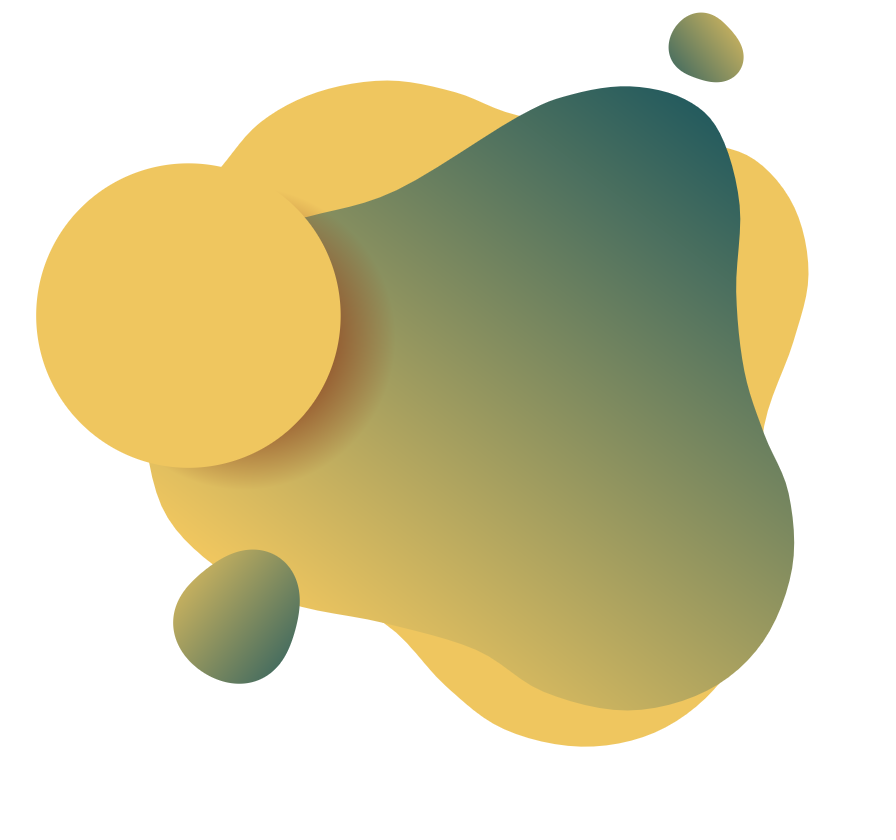
A Shadertoy shader for this background:

```glsl
// Flat abstract composition: two soft blobs, a disc with a drop shadow and two pebbles on white.
// The blobs are closed Catmull-Rom splines turned into signed distances; the pebbles are
// circles whose radius is bent by a few cosine harmonics. Linear gradients fill the shapes.

const float BOARD_HEIGHT = 720.0;  // design units over the canvas height, y pointing down
const int KNOTS = 24;
const int STEPS = 6;               // straight pieces per spline span

const vec3 WHITE  = vec3(1.0);
const vec3 AMBER  = vec3(0.937, 0.776, 0.373);
const vec3 TEAL   = vec3(0.13, 0.35, 0.37);
const vec3 SHADOW = vec3(0.55, 0.24, 0.11);

// Outline knots, clockwise
const vec2 BACK_BLOB[KNOTS] = vec2[KNOTS](
    vec2(150, 190), vec2(188, 145), vec2(223, 105), vec2(272, 79),
    vec2(332, 69),  vec2(390, 79),  vec2(444, 99),  vec2(530, 112),
    vec2(600, 122), vec2(647, 137), vec2(681, 178), vec2(693, 235),
    vec2(680, 293), vec2(655, 365), vec2(650, 450), vec2(645, 535),
    vec2(612, 591), vec2(561, 628), vec2(498, 640), vec2(432, 625),
    vec2(382, 588), vec2(329, 534), vec2(250, 500), vec2(230, 350));

const vec2 FRONT_BLOB[KNOTS] = vec2[KNOTS](
    vec2(190, 205), vec2(263, 186), vec2(340, 163), vec2(444, 100),
    vec2(490, 81),  vec2(540, 74),  vec2(587, 85),  vec2(617, 114),
    vec2(634, 176), vec2(631, 250), vec2(638, 318), vec2(655, 372),
    vec2(676, 423), vec2(679, 487), vec2(654, 550), vec2(606, 592),
    vec2(538, 609), vec2(466, 593), vec2(408, 557), vec2(329, 534),
    vec2(245, 516), vec2(175, 478), vec2(134, 422), vec2(130, 330));

// Point on the Catmull-Rom span from b to c
vec2 catmullRom(vec2 a, vec2 b, vec2 c, vec2 d, float t) {
    return 0.5 * (2.0 * b + t * ((c - a)
         + t * ((2.0 * a - 5.0 * b + 4.0 * c - d)
         + t * (3.0 * b - a - 3.0 * c + d))));
}

// Signed distance to a closed spline, negative inside
float splineDistance(vec2 p, vec2 knots[KNOTS]) {
    float nearest = 1e9;
    float side = 1.0;
    vec2 start = knots[0];
    for (int i = 0; i < KNOTS; i++) {
        vec2 a = knots[(i + KNOTS - 1) % KNOTS];
        vec2 b = knots[i];
        vec2 c = knots[(i + 1) % KNOTS];
        vec2 d = knots[(i + 2) % KNOTS];
        for (int k = 1; k <= STEPS; k++) {
            vec2 end = catmullRom(a, b, c, d, float(k) / float(STEPS));
            vec2 edge = end - start;
            vec2 w = p - start;
            vec2 gap = w - edge * clamp(dot(w, edge) / dot(edge, edge), 0.0, 1.0);
            nearest = min(nearest, dot(gap, gap));
            // Each crossing of the horizontal ray flips the side
            bvec3 crossing = bvec3(p.y >= start.y, p.y < end.y,
                                   edge.x * w.y > edge.y * w.x);
            if (all(crossing) || !any(crossing)) side = -side;
            start = end;
        }
    }
    return side * sqrt(nearest);
}

// Circle bent by harmonics (x, y, z = first to third), with its tip at angle tip
float pebbleDistance(vec2 p, float radius, float tip, vec3 harmonics) {
    float angle = atan(p.y, p.x) - tip;
    return length(p) - radius - dot(harmonics, cos(angle * vec3(1.0, 2.0, 3.0)));
}

// Amber to teal along the line from start to end
vec3 linearGradient(vec2 p, vec2 start, vec2 end) {
    vec2 axis = end - start;
    return mix(AMBER, TEAL, clamp(dot(p - start, axis) / dot(axis, axis), 0.0, 1.0));
}

// Paints a shape over the base colour with a one-pixel soft edge
vec3 paint(vec3 base, vec3 ink, float dist, float pixel) {
    return mix(base, ink, clamp(0.5 - dist / pixel, 0.0, 1.0));
}

void mainImage(out vec4 fragColor, in vec2 fragCoord) {
    float pixel = BOARD_HEIGHT / iResolution.y;
    vec2 p = vec2(fragCoord.x, iResolution.y - fragCoord.y) * pixel;

    // Large blobs
    vec3 color = paint(WHITE, AMBER, splineDistance(p, BACK_BLOB), pixel);
    vec3 frontInk = linearGradient(p, vec2(250, 530), vec2(597, 79));
    color = paint(color, frontInk, splineDistance(p, FRONT_BLOB), pixel);

    // Disc and its offset shadow
    float shade = clamp((130.0 - length(p - vec2(209, 290))) / 80.0, 0.0, 1.0);
    color = mix(color, SHADOW, shade);
    color = paint(color, AMBER, length(p - vec2(161.5, 270.5)) - 130.5, pixel);

    // Pebbles
    float lower = pebbleDistance(p - vec2(204, 530), 55.0, -0.99, vec3(1.2, 4.0, 2.7));
    color = paint(color, linearGradient(p, vec2(135, 476), vec2(271, 584)), lower, pixel);
    float upper = pebbleDistance(p - vec2(604, 41), 30.3, 0.58, vec3(1.0, 3.0, 1.5));
    color = paint(color, linearGradient(p, vec2(646, 9), vec2(562, 73)), upper, pixel);

    fragColor = vec4(color, 1.0);
}
```
